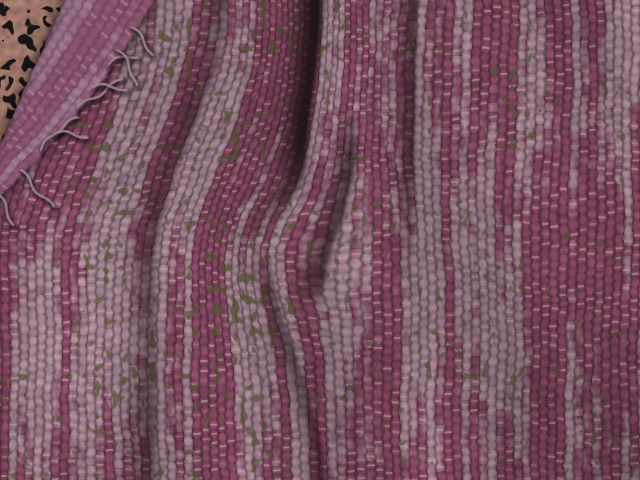
Reproduce this texture procedurally as a WebGL 2 fragment shader.

```glsl
#version 300 es
precision highp float;
// A rumpled rag-woven cloth: ragged rose and mauve weft columns tied by pale
// horizontal stitches, bent by a warp field and shaded by creases. A fringed
// hem crosses the upper left corner, with a speckled stone floor behind it.
uniform vec2 u_resolution;
out vec4 fragColor;

const vec3 ROSE = vec3(0.50, 0.265, 0.365);
const vec3 MAUVE = vec3(0.605, 0.485, 0.535);
const vec3 HEM_TINT = vec3(0.60, 0.40, 0.54);
const vec3 STITCH = vec3(0.70, 0.57, 0.58);
const vec3 MOSS = vec3(0.33, 0.31, 0.20);
const vec3 SHADOW = vec3(0.11, 0.065, 0.08);
const vec3 STONE = vec3(0.62, 0.46, 0.41);
const vec3 CHIP = vec3(0.10, 0.08, 0.09);
const vec3 THREAD = vec3(0.63, 0.54, 0.60);
const float COLUMN = 0.0185;   // width of one weft column
const float ROW = 0.0195;      // distance between stitches
const int STRANDS = 9;

float hash(vec2 p) { return fract(sin(dot(p, vec2(127.1, 311.7))) * 43758.5); }

float corner(vec2 cell, vec2 d) {
  float a = 6.2832 * hash(cell);
  return dot(vec2(cos(a), sin(a)), d);
}

// Gradient noise, roughly -0.7 to 0.7
float noise(vec2 p) {
  vec2 i = floor(p), f = fract(p), e = vec2(1, 0);
  vec2 w = f * f * f * (f * (f * 6.0 - 15.0) + 10.0);
  return mix(mix(corner(i, f), corner(i + e.xy, f - e.xy), w.x),
             mix(corner(i + e.yx, f - e.yx), corner(i + 1.0, f - 1.0), w.x), w.y);
}

float band(float y, float lo, float hi) {
  return smoothstep(lo, lo + 0.12, y) * (1.0 - smoothstep(hi - 0.1, hi, y));
}

// Crease profile: sharp to the right, gradual to the left
float crease(float d, float width) {
  float s = d / (d < 0.0 ? width * 3.2 : width);
  return exp(-s * s);
}

float hemX(float y) { return 0.32 - 0.8 * (1.0 - y) + 0.03 * sin((1.0 - y) * 7.0); }

// Cloth colour in weave coordinates; bias shifts the share of mauve
vec3 weave(vec2 uv, float bias) {
  uv.x += 0.005 * noise(uv * vec2(9.0, 14.0)) + 0.0035 * noise(uv * 55.0);
  float col = floor(uv.x / COLUMN);
  float across = abs(fract(uv.x / COLUMN) - 0.5) * 2.0;
  float v = uv.y / ROW + 0.5 * mod(col, 2.0) + 0.35 * hash(vec2(col, 3.0));
  float row = floor(v), along = fract(v);
  float rnd = hash(vec2(col, row));

  float stripe = noise(vec2(col * 0.37, uv.y * 1.7)) + 0.45 * noise(vec2(uv.x * 7.0, uv.y * 0.8 + 5.0))
               + 0.5 * (hash(vec2(col, 9.0)) - 0.5) + 0.3 * noise(uv * vec2(60.0, 22.0))
               + 0.14 * (rnd - 0.5) + bias;
  vec3 c = mix(ROSE, MAUVE, smoothstep(-0.12, 0.2, stripe));
  c *= 0.93 + 0.14 * rnd + 0.13 * noise(uv * vec2(110.0, 75.0));

  // Puffed loops between stitches, dark seams between columns
  float puff = sin(3.1416 * along);
  c *= 1.0 - 0.27 * smoothstep(0.45, 1.05, across + 0.22 * (1.0 - puff));
  c *= 0.92 + 0.11 * puff;
  float slant = (fract(uv.x / COLUMN) - 0.5) * (rnd - 0.5) * 0.25;
  float bar = abs(along - 0.5 + slant) * ROW;
  float soft = 1.2 / u_resolution.y;
  float tie = (1.0 - smoothstep(0.0006, 0.0012 + soft, bar)) * (1.0 - smoothstep(0.5, 0.95, across));
  return mix(c, STITCH, tie * smoothstep(0.35, 0.9, hash(vec2(row, col + 40.0))) * 0.75);
}

// Stone with scattered dark chips
vec3 stone(vec2 p) {
  vec2 q = p * 27.0 + 0.6 * vec2(noise(p * 45.0), noise(p * 45.0 + 9.0));
  float chip = 0.0;
  for (int k = 0; k < 9; k++) {
    vec2 cell = floor(q) + vec2(k % 3 - 1, k / 3 - 1);
    vec2 at = cell + 0.2 + 0.6 * vec2(hash(cell), hash(cell + 17.0));
    float radius = 0.08 + 0.32 * hash(cell + 5.0);
    chip = max(chip, 1.0 - smoothstep(radius - 0.07, radius + 0.07, length(q - at)));
  }
  return mix(STONE * (1.0 + 0.25 * noise(p * 60.0)), CHIP, chip);
}

// Loose curved strand from the hem: x = thread, y = its cast shadow
vec2 strand(vec2 p, float i) {
  float y = 0.59 + 0.043 * i + 0.02 * hash(vec2(i, 1.0));
  float angle = mix(-1.35, 0.75, hash(vec2(i, 2.0)));
  float len = 0.05 + 0.06 * hash(vec2(i, 4.0));
  vec2 q = p - vec2(hemX(y) - 0.01, y), dir = vec2(cos(angle), sin(angle));
  float s = dot(q, dir), t = dot(q, vec2(-dir.y, dir.x));
  t -= 9.0 * s * (len - s) * (hash(vec2(i, 6.0)) - 0.2) + 0.004 * sin(s * 90.0);
  float d = length(vec2(s - clamp(s, 0.0, len), t));
  return vec2(1.0 - smoothstep(0.001, 0.0045, d), 1.0 - smoothstep(0.002, 0.013, d));
}

void main() {
  vec2 p = gl_FragCoord.xy / u_resolution.y;
  float x = p.x, y = p.y;

  // Cloth direction: leaning on the left, bulging near the middle
  float lean = smoothstep(0.45, 1.0, y);
  vec2 bulge = (p - vec2(0.57, 0.46)) / vec2(0.14, 0.16);
  float u = x - 0.15 * lean * (1.0 - smoothstep(0.45, 0.85, x))
          + 0.055 * exp(-dot(bulge, bulge)) + 0.018 * noise(p * vec2(3.0, 2.5));
  float bias = 0.08 * (1.0 - smoothstep(0.1, 0.9, x)) - 0.03;
  vec3 c = weave(vec2(u, y + 0.02 * noise(p * 4.0)), bias);

  // Moss-coloured flecks, mostly left of the middle
  float zone = exp(-pow((x - 0.45) / 0.24, 2.0)) + 0.3;
  float fleck = noise(p * vec2(52.0, 44.0)) + 0.35 * noise(p * 7.0 + 3.0) + 0.13 * zone;
  c = mix(c, MOSS, 0.7 * smoothstep(0.38, 0.56, fleck));

  // Creases and broad light
  float dark = 0.58 * crease(x - 0.315 - 0.15 * lean, 0.013) * (0.7 + 0.5 * noise(vec2(2.0, y * 5.0)));
  float mainX = 0.625 + 0.035 * smoothstep(0.6, 1.0, y) - 0.09 * (1.0 - smoothstep(0.46, 0.66, y));
  dark = max(dark, 0.93 * crease(x - mainX, 0.013) * smoothstep(0.46, 0.72, y));
  dark = max(dark, 0.62 * crease(x - 0.66 - 0.075 * smoothstep(0.35, 0.7, y), 0.011) * band(y, 0.32, 0.78));
  dark = max(dark, 0.5 * crease(x - 0.85 - 0.012 * y, 0.008) * smoothstep(0.3, 0.75, y));
  dark = max(dark, 0.45 * crease(x - 0.67 + 0.115 * smoothstep(0.0, 0.5, y), 0.008) * band(y, -0.15, 0.5));
  float light = 0.98 + 0.2 * noise(vec2(u * 5.0, y * 1.5 + 2.0)) + 0.07 * exp(-dot(bulge, bulge));
  light -= 0.16 * smoothstep(0.9, 1.4, x) * (1.0 - smoothstep(0.0, 0.45, y));
  c = mix(c * light, SHADOW, dark);

  // Turned hem and the floor beyond it
  float hem = (x - hemX(y)) * 0.78;
  vec3 edge = mix(weave(vec2(hem, dot(p, vec2(0.62, 0.78))), 0.0), HEM_TINT, 0.42);
  c *= 1.0 - 0.4 * smoothstep(-0.002, 0.002, hem) * exp(-max(hem, 0.0) / 0.012);
  c = mix(edge, c, smoothstep(-0.003, 0.003, hem + 0.004 * noise(p * 60.0)));
  float beyond = 0.135 - 0.45 * (1.0 - y) - x + 0.003 * noise(p * 50.0);
  c *= 1.0 - 0.35 * exp(-abs(beyond) / 0.006);
  c = mix(c, stone(p) * (1.0 - 0.5 * exp(-max(beyond, 0.0) / 0.012)), smoothstep(-0.002, 0.002, beyond));

  // Fringe
  for (int i = 0; i < STRANDS; i++) {
    c *= 1.0 - 0.35 * strand(p + vec2(-0.003, 0.005), float(i)).y;
    c = mix(c, THREAD, 0.85 * strand(p, float(i)).x);
  }
  fragColor = vec4(c, 1.0);
}
```
